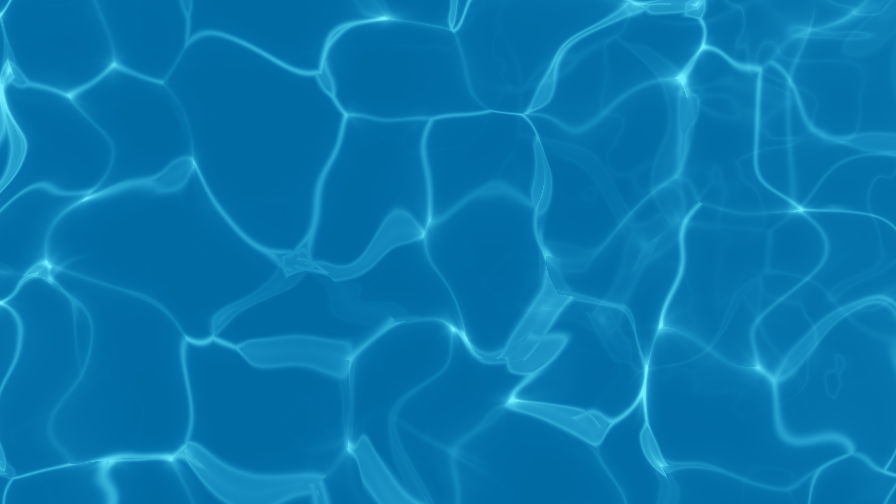
A WebGL 1 fragment shader for this texture:

```glsl
precision highp float;
// Sunlit caustic web rippling over the floor of a blue pool.

uniform vec2 u_resolution;

float hash(vec2 p) {
  vec3 q = fract(vec3(p.xyx) * 0.1031);
  q += dot(q, q.yzx + 33.33);
  return fract((q.x + q.y) * q.z);
}

vec2 hash2(vec2 p) {
  return vec2(hash(p), hash(p + 57.3));
}

float noise(vec2 p) {
  vec2 i = floor(p), f = fract(p);
  f = f * f * f * (f * (f * 6.0 - 15.0) + 10.0);
  return mix(mix(hash(i), hash(i + vec2(1, 0)), f.x),
             mix(hash(i + vec2(0, 1)), hash(i + vec2(1, 1)), f.x), f.y);
}

float fbm(vec2 p) {
  return 0.55 * noise(p) + 0.3 * noise(p * 2.1 + 7.0) + 0.15 * noise(p * 4.3 + 19.0);
}

vec2 warp(vec2 p, float amount) {
  return p + amount * (vec2(noise(p * 1.3 + 3.0), noise(p * 1.3 + 41.0)) - 0.5);
}

float bell(float x) {
  return exp(-x * x);
}

// One fold of light: a thin line that opens into a pale band with bright rims.
float fold(float d, float width) {
  float open = smoothstep(0.0, 0.07, width);
  float rim = bell((d - width) / 0.027) * mix(0.5, 0.2, open);
  float veil = (1.0 - smoothstep(width - 0.015, width + 0.015, d)) * 0.24 * open;
  return rim + veil;
}

// Folds along the borders of scattered cells, with glow and bright knots.
float caustics(vec2 p) {
  vec2 base = floor(p);
  vec2 nearId = base, nearOffset = vec2(0.0);
  float nearest = 9.0;
  for (int j = -1; j <= 1; j++)
    for (int i = -1; i <= 1; i++) {
      vec2 id = base + vec2(i, j);
      vec2 offset = id + 0.1 + 0.8 * hash2(id) - p;
      float dist = dot(offset, offset);
      if (dist < nearest) {
        nearest = dist;
        nearId = id;
        nearOffset = offset;
      }
    }

  float opening = noise(p * 2.3 + 13.0);
  float lines = 0.0, d1 = 9.0, d2 = 9.0;
  for (int j = -2; j <= 2; j++)
    for (int i = -2; i <= 2; i++) {
      if (i == 0 && j == 0) continue;
      vec2 id = nearId + vec2(i, j);
      vec2 offset = id + 0.1 + 0.8 * hash2(id) - p;
      float d = dot(0.5 * (nearOffset + offset), normalize(offset - nearOffset));
      // The sum of both ids gives the two sides of a border the same value.
      float edge = hash(nearId + id + 5.0);
      float width = 0.12 * smoothstep(0.48, 0.95, opening + 0.5 * (edge - 0.5));
      float strength = mix(0.2, 1.0, smoothstep(0.15, 0.65, hash(nearId + id + 91.0)));
      lines = max(lines, strength * fold(d, width));
      d2 = min(d2, max(d, d1));
      d1 = min(d1, d);
    }

  float glow = 0.11 * exp(-d1 * 9.0);
  float knot = 0.85 * exp(-d2 * 17.0) * smoothstep(0.25, 0.7, noise(p * 1.5 + 77.0));
  return lines + glow + knot;
}

// Faint loose filaments along the level lines of a noise field.
float wisps(vec2 p) {
  float level = abs(fbm(warp(p, 0.8)) - 0.5);
  return exp(-level * 45.0);
}

void main() {
  vec2 uv = gl_FragCoord.xy / u_resolution;
  vec2 p = gl_FragCoord.xy / u_resolution.y;

  // The main web, bent by slow swell and finer ripples.
  vec2 q = warp(warp(p * 4.3 + vec2(4.2, 8.6), 0.6), 0.25);
  q += 0.03 * sin(q.yx * 8.0 + 2.0 * sin(q * 3.0));
  float light = caustics(q) * mix(0.6, 1.3, noise(p * 3.2 + 23.0));

  // A dimmer second web and wisps, gathered toward the upper right.
  vec2 r = warp(p * 3.6 + vec2(21.4, 31.7), 0.7);
  light += 0.3 * caustics(r) * smoothstep(0.45, 0.8, noise(p * 2.5 + 61.0));
  float corner = smoothstep(0.55, 1.1, uv.x * 0.8 + uv.y * 0.35);
  light += wisps(p * vec2(4.5, 6.0)) * (0.02 + 0.2 * corner * noise(p * 6.0));

  // Broad haze in the water.
  light += 0.13 * (fbm(p * 2.0 + 5.0) - 0.5) + 0.04 * corner;
  light = clamp(light, 0.0, 1.1);

  vec3 deepWater = vec3(0.0, 0.415, 0.638);
  vec3 sunlight = vec3(0.38, 0.46, 0.335);
  vec3 color = deepWater + sunlight * pow(vec3(light), vec3(1.25, 1.0, 0.9));
  gl_FragColor = vec4(color, 1.0);
}
```
